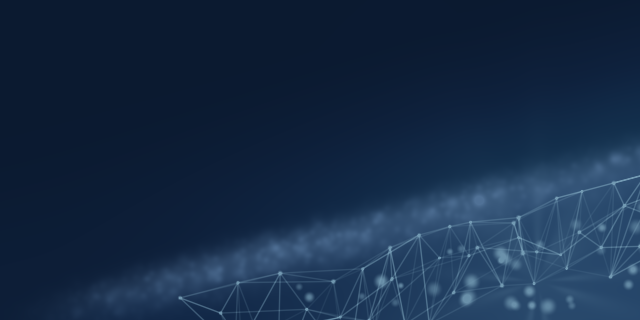
Give the GLSL for this background, as a WebGL 1 fragment shader.

```glsl
precision highp float;
uniform vec2 u_resolution;

const vec3 DEEP = vec3(0.043, 0.102, 0.190);
const vec3 NAVY = vec3(0.062, 0.145, 0.265);
const vec3 TEAL = vec3(0.075, 0.205, 0.315);
const vec3 STEEL = vec3(0.145, 0.270, 0.410);
const vec3 HAZE = vec3(0.330, 0.460, 0.610);
const vec3 PALE = vec3(0.500, 0.660, 0.750);
const float NODES = 48.0;

float hash(float n) {
  return fract(sin(n * 12.9898 + 4.137) * 43758.545);
}

float hash2(vec2 c) {
  return fract(sin(dot(c, vec2(127.1, 311.7))) * 43758.545);
}

float bell(float x, float center, float width) {
  float t = (x - center) / width;
  return exp(-t * t);
}

// Centre line of the misty band
float ridge(float x) {
  return 0.26 * x - 0.01;
}

// Upper outline of the network, with two dips
float rim(float x) {
  return 0.265 * x - 0.08 - 0.08 * bell(x, 1.07, 0.12) - 0.06 * bell(x, 1.57, 0.06);
}

float segmentDistance(vec2 p, vec2 a, vec2 b) {
  vec2 ab = b - a;
  float t = clamp(dot(p - a, ab) / dot(ab, ab), 0.0, 1.0);
  return length(p - a - ab * t);
}

// Every third node lies on the rim, the others hang far below it
vec2 node(float i) {
  float u = i / (NODES - 1.0);
  float x = mix(0.56, 2.1, pow(u, 0.75)) + 0.10 * (hash(i) - 0.5);
  float depth = mod(i, 3.0) * mix(0.05, 0.21, hash(i + 71.0));
  return vec2(x, rim(x) - depth);
}

// Soft dots scattered one per cell
float speckle(vec2 p, float cell, float seed) {
  vec2 g = p / cell;
  vec2 base = floor(g);
  float sum = 0.0;
  for (int j = -1; j <= 1; j++) {
    for (int i = -1; i <= 1; i++) {
      vec2 c = base + vec2(float(i), float(j));
      vec2 jitter = vec2(hash2(c + seed), hash2(c + seed + 37.0));
      float strength = hash2(c + seed + 91.0);
      sum += strength * strength * bell(length(g - c - jitter), 0.0, 0.5);
    }
  }
  return sum;
}

vec3 backdrop(vec2 p, float d) {
  float right = smoothstep(0.1, 1.5, p.x);
  vec3 sky = mix(DEEP, NAVY, smoothstep(0.60, 0.08, d) * mix(0.35, 1.0, right));
  sky = mix(sky, TEAL, 0.75 * smoothstep(0.32, 0.0, d) * smoothstep(0.5, 1.8, p.x));
  vec3 ground = mix(NAVY, STEEL, smoothstep(0.4, 1.85, p.x));
  return mix(sky, ground, smoothstep(0.03, -0.06, d) * smoothstep(0.0, 0.5, p.x));
}

// Grainy mist with a tight upper edge and a longer lower fade
float mist(vec2 p, float d) {
  float body = bell(d, 0.0, d > 0.0 ? 0.052 : 0.075);
  float along = smoothstep(-0.05, 0.8, p.x) * (1.0 - 0.3 * smoothstep(1.4, 2.0, p.x));
  float grain = speckle(p, 0.042, 3.0) + 0.5 * speckle(p, 0.022, 17.0);
  return body * along * (0.45 + 0.42 * grain);
}

// Thin threads of uneven strength, with a small dot at each node
float links(vec2 p, float soft) {
  float sum = 0.0;
  for (int i = 0; i < 48; i++) {
    float n = float(i);
    vec2 a = node(n);
    for (int k = 1; k <= 4; k++) {
      float hop = float(k) + 2.0 * floor(float(k) / 4.0);
      float d = segmentDistance(p, a, node(n + hop));
      float h = hash(n * 5.0 + hop);
      sum += (1.0 - smoothstep(0.0, soft, d)) * mix(0.10, 0.55, h * h);
    }
    float size = mix(0.005, 0.010, hash(n + 13.0));
    sum += 0.7 * (1.0 - smoothstep(0.2 * size, size + 0.3 * soft, length(p - a)));
  }
  return sum;
}

// Blurred lights under the rim
float bokeh(vec2 p) {
  float sum = 0.0;
  for (int i = 0; i < 34; i++) {
    float n = float(i) + 200.0;
    float x = mix(0.7, 2.05, sqrt(hash(n)));
    vec2 c = vec2(x, max(rim(x), 0.04) * mix(0.05, 0.8, hash(n + 51.0)));
    float size = mix(0.012, 0.032, hash(n + 97.0));
    sum += mix(0.35, 0.8, hash(n + 23.0)) * (1.0 - smoothstep(0.1 * size, size, length(p - c)));
  }
  return sum;
}

// Faint fan of light, hollow at its hub
float rays(vec2 v) {
  float angle = atan(v.y, v.x);
  float r = length(v);
  float beam = 0.5 + 0.5 * sin(angle * 9.0 + 2.0 * sin(angle * 4.0));
  return (0.35 + beam * beam * smoothstep(0.02, 0.12, r)) * exp(-r / 0.15);
}

void main() {
  vec2 p = gl_FragCoord.xy / u_resolution.y;
  float d = p.y - ridge(p.x);
  float soft = 0.0012 + 1.0 / u_resolution.y;
  vec3 color = backdrop(p, d);
  color = mix(color, HAZE, min(mist(p, d), 0.9));
  color = mix(color, PALE, 0.25 * rays(p - vec2(1.68, 0.12)));
  color = mix(color, PALE, min(bokeh(p), 0.75));
  color = mix(color, PALE, min(links(p, soft), 0.85));
  gl_FragColor = vec4(color, 1.0);
}
```
